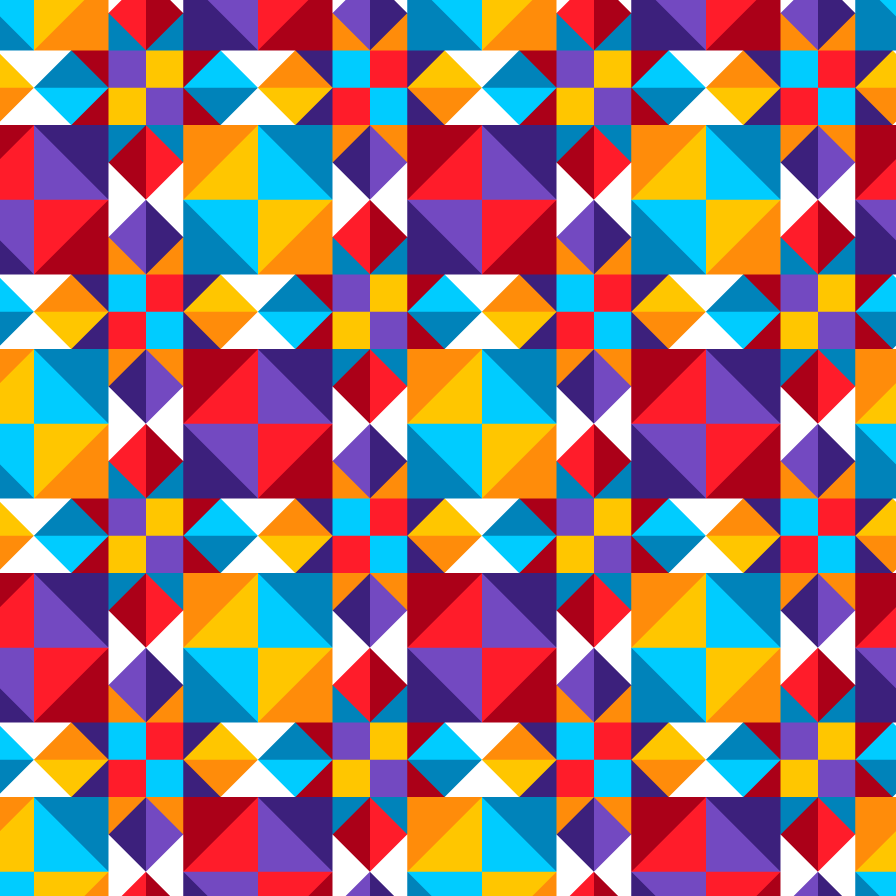
Reproduce this pattern procedurally as a WebGL 1 fragment shader.

```glsl
precision highp float;

uniform vec2 u_resolution;

// Layout: each cell is 6 units wide, a 2 unit band then a 4 unit square.
const float CELLS = 4.0;
const float CELL_UNITS = 6.0;
const float BAND_UNITS = 2.0;
const vec2 CELL_ORIGIN = vec2(0.1212, 0.1104);
const int SAMPLES = 4;

const int BLUE = 0;
const int GOLD = 1;
const int VIOLET = 2;
const int RED = 3;

const vec3 BLUE_LIT = vec3(0.0, 0.80, 1.0);
const vec3 BLUE_DIM = vec3(0.0, 0.515, 0.73);
const vec3 GOLD_LIT = vec3(1.0, 0.775, 0.0);
const vec3 GOLD_DIM = vec3(1.0, 0.55, 0.04);
const vec3 VIOLET_LIT = vec3(0.45, 0.285, 0.755);
const vec3 VIOLET_DIM = vec3(0.235, 0.125, 0.485);
const vec3 RED_LIT = vec3(1.0, 0.11, 0.165);
const vec3 RED_DIM = vec3(0.67, 0.0, 0.095);
const vec3 WHITE = vec3(1.0);

vec3 tone(int hue, bool lit) {
  if (hue == BLUE) return lit ? BLUE_LIT : BLUE_DIM;
  if (hue == GOLD) return lit ? GOLD_LIT : GOLD_DIM;
  if (hue == VIOLET) return lit ? VIOLET_LIT : VIOLET_DIM;
  return lit ? RED_LIT : RED_DIM;
}

float diamondDistance(vec2 p, float radius) {
  return abs(p.x) + abs(p.y) - radius;
}

// Two hues in opposite quadrants; the first fills upper left and lower right.
int quadrantHue(vec2 p, int first, int second) {
  return p.x * p.y < 0.0 ? first : second;
}

// Two half-shaded diamonds end to end, with tinted outer and white inner gaps.
vec3 band(float along, float side, int nearHue, int farHue,
          int nearGap, int farGap) {
  bool isNear = along < 2.0;
  vec2 p = vec2(mod(along, 2.0) - 1.0, side);
  if (diamondDistance(p, 1.0) < 0.0) {
    return tone(isNear ? nearHue : farHue, (side > 0.0) == isNear);
  }
  if (abs(along - 2.0) < 1.0) return WHITE;
  return tone(isNear ? nearGap : farGap, false);
}

vec3 pattern(vec2 uv) {
  vec2 grid = (uv - CELL_ORIGIN) * CELLS;
  vec2 cell = floor(grid);
  vec2 p = (grid - cell) * CELL_UNITS;
  bool even = mod(cell.x + cell.y, 2.0) < 0.5;
  bool inColumn = p.x < BAND_UNITS;
  bool inRow = p.y < BAND_UNITS;

  // Crossing of the bands: four plain squares
  if (inColumn && inRow) {
    return tone(even ? quadrantHue(p - 1.0, BLUE, RED)
                     : quadrantHue(p - 1.0, VIOLET, GOLD), true);
  }

  // Vertical band, read from the top down
  if (inColumn) {
    float along = CELL_UNITS - p.y;
    float side = p.x - 1.0;
    return even ? band(along, side, RED, VIOLET, BLUE, GOLD)
                : band(along, side, VIOLET, RED, GOLD, BLUE);
  }

  // Horizontal band, read from left to right
  if (inRow) {
    float along = p.x - BAND_UNITS;
    float side = p.y - 1.0;
    return even ? band(along, side, GOLD, BLUE, VIOLET, RED)
                : band(along, side, BLUE, GOLD, RED, VIOLET);
  }

  // Large square with a lit diamond inside
  vec2 q = p - 0.5 * (BAND_UNITS + CELL_UNITS);
  int hue = even ? quadrantHue(q, GOLD, BLUE) : quadrantHue(q, RED, VIOLET);
  return tone(hue, diamondDistance(q, 2.0) < 0.0);
}

void main() {
  // Average a grid of samples to smooth the edges
  vec3 sum = vec3(0.0);
  for (int j = 0; j < SAMPLES; j++) {
    for (int i = 0; i < SAMPLES; i++) {
      vec2 offset = (vec2(float(i), float(j)) + 0.5) / float(SAMPLES) - 0.5;
      sum += pattern((gl_FragCoord.xy + offset) / u_resolution);
    }
  }
  gl_FragColor = vec4(sum / float(SAMPLES * SAMPLES), 1.0);
}
```
